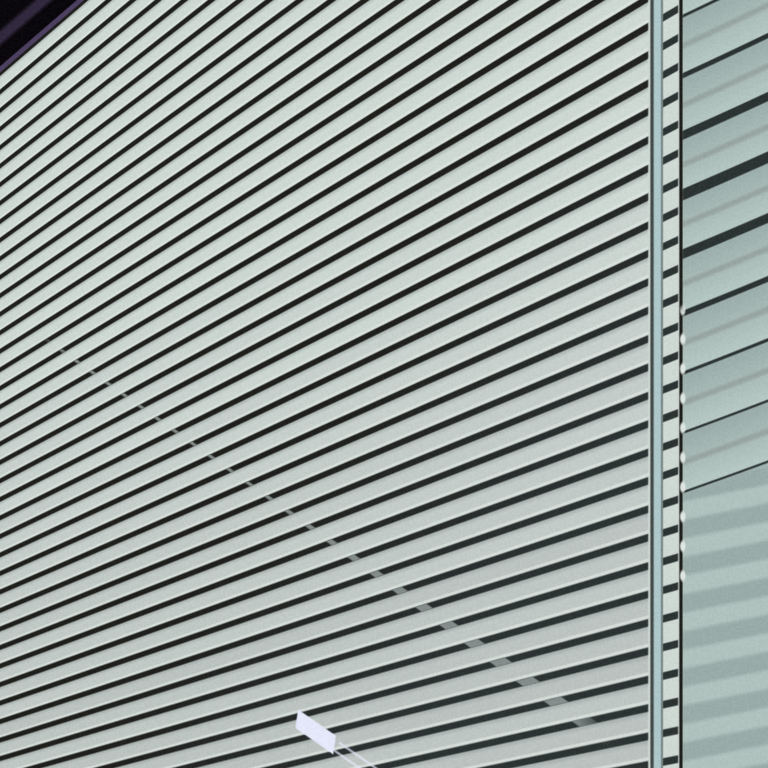
This texture is drawn by a Shadertoy shader. Its source:

```glsl
// Slatted blind in perspective: pale slats, dark gaps, a ribbed post and a side panel.

// Layout, in canvas units
const vec2  VANISH     = vec2(-1.582, -0.458); // where all slats converge
const float PITCH      = 0.01524;  // slope step from slat to slat
const float GAP_HALF   = 0.132;    // half width of a gap, in pitches
const float TOP_SLOPE  = 0.862;    // slope of the uppermost slat
const float POST_LEFT  = 0.844;
const float POST_RIGHT = 0.889;
const float SIDE_PITCH = 0.0775;   // spacing of side panel seams
const float SIDE_START = 0.359;    // height of the lowest seam
const float BEAD_PITCH = 0.0385;
const float GRAIN      = 0.022;

// Colours
const vec3 SLAT_LIGHT = vec3(0.81, 0.85, 0.83);
const vec3 SLAT_GREY  = vec3(0.73, 0.76, 0.75);
const vec3 SLAT_SHADE = vec3(0.60, 0.64, 0.63);
const vec3 RIM        = vec3(0.87, 0.90, 0.88);
const vec3 GAP_BLACK  = vec3(0.12, 0.12, 0.11);
const vec3 GAP_TEAL   = vec3(0.17, 0.20, 0.20);
const vec3 POST_BLUE  = vec3(0.68, 0.78, 0.79);
const vec3 SIDE_TEAL  = vec3(0.60, 0.67, 0.66);
const vec3 SIDE_PALE  = vec3(0.72, 0.79, 0.77);
const vec3 NIGHT      = vec3(0.04, 0.03, 0.05);
const vec3 PURPLE     = vec3(0.30, 0.25, 0.38);
const vec3 LAMP       = vec3(0.90, 0.91, 0.98);

float hash(vec2 p) {
    return fract(sin(dot(p, vec2(41.3, 289.1))) * 4375.85);
}

// 1 inside the band |d| < halfWidth, with soft edges
float band(float d, float halfWidth, float soft) {
    return 1.0 - smoothstep(halfWidth - soft, halfWidth + soft, abs(d));
}

float span(float x, float a, float b, float soft) {
    return band(x - 0.5 * (a + b), 0.5 * (b - a), soft);
}

// Slats and gaps; returns the gap mask through gap
vec3 blind(vec2 p, float soft, out float gap) {
    float reach = p.x - VANISH.x;
    float row = (p.y - VANISH.y) / reach / PITCH;
    float edge = soft / (reach * PITCH);
    float t = fract(row) - 0.5;              // 0 at the gap, positive above it
    float tone = hash(vec2(floor(row + 0.5), 3.0)) - 0.5;

    float lit = smoothstep(0.05, 0.95, p.y + 0.25 * (0.5 - p.x));
    vec3 col = mix(SLAT_GREY, SLAT_LIGHT, clamp(lit + 0.3 * tone + 0.12, 0.0, 1.0));
    col = mix(col, SLAT_SHADE, 0.6 * smoothstep(-0.36, -GAP_HALF, t) * step(t, 0.0));
    col = mix(col, RIM, 0.75 * band(t - 0.215, 0.05, edge));

    gap = band(t, GAP_HALF, edge);
    vec3 dark = mix(GAP_BLACK, GAP_TEAL, smoothstep(0.7, 1.3, p.x + 0.7 * (1.0 - p.y)));
    return mix(col, dark, gap);
}

// Reflections: a diagonal streak seen in the gaps, and a lamp
vec3 reflections(vec3 col, vec2 p, float gap, float soft) {
    float streak = (p.y - 0.499 + 0.71 * (p.x - 0.143)) * 0.815;
    float reachIn = span(p.x, 0.07, 0.77, 0.03);
    float width = mix(0.002, 0.009, smoothstep(0.3, 0.75, p.x));
    col = mix(col, SLAT_SHADE, 0.8 * gap * reachIn * band(streak, width, soft));

    vec2 q = p - vec2(0.411, 0.047);
    q = vec2(0.82 * q.x - 0.57 * q.y, 0.57 * q.x + 0.82 * q.y);
    float lamp = band(q.x + 0.5 * q.y, 0.030, soft) * band(q.y, 0.011, soft);
    float tail = span(q.x, 0.033, 0.13, soft) * band(abs(q.y) - 0.006, 0.0015, soft);
    return mix(col, LAMP, max(lamp, 0.7 * tail));
}

vec3 sidePanel(vec2 p, float soft) {
    float r = p.y - mix(0.28, 0.48, p.y) * (p.x - POST_RIGHT);
    float k = (r - SIDE_START) / SIDE_PITCH;
    float t = fract(k + 0.5) - 0.5;
    float upper = smoothstep(-0.1, 0.0, k);

    vec3 slats = mix(SIDE_PALE, SIDE_TEAL, fract(k));
    slats = mix(slats, SLAT_SHADE * 0.85, 0.45 * band(fract(k) - 0.5, 0.05, 0.04));
    float seam = mix(0.0015, 0.0075, exp(-pow((r - 0.74) / 0.15, 2.0)));
    slats = mix(slats, GAP_TEAL, band(t * SIDE_PITCH, seam, soft));

    float wave = 0.5 + 0.5 * sin((p.y - 0.2 * p.x) * 130.0);
    vec3 bands = mix(SIDE_TEAL, SIDE_PALE, 0.75 * smoothstep(0.25, 0.75, wave));
    return mix(bands, slats, upper);
}

vec3 post(vec2 p, float gap, float soft) {
    vec3 col = mix(SLAT_LIGHT, GAP_TEAL, gap * span(p.x, 0.863, 0.883, soft));
    col = mix(col, POST_BLUE, span(p.x, 0.851, 0.862, soft));
    col = mix(col, GAP_TEAL, 0.85 * band(p.x - 0.849, 0.0022, soft));
    col = mix(col, GAP_TEAL, 0.55 * band(p.x - 0.862, 0.0012, soft));
    return mix(col, GAP_BLACK, band(p.x - 0.887, 0.0025, soft));
}

void mainImage(out vec4 fragColor, in vec2 fragCoord) {
    vec2 p = fragCoord / iResolution.xy;
    float soft = max(0.0016, 0.8 / iResolution.y);

    float gap;
    vec3 col = blind(p, soft, gap);
    col = reflections(col, p, gap, soft);

    // Night corner beyond the top slat, with a purple rail
    float corner = p.y - VANISH.y - TOP_SLOPE * (p.x - VANISH.x);
    vec3 sky = mix(NIGHT, PURPLE, max(band(corner - 0.003, 0.005, soft), 0.6 * band(corner - 0.045, 0.009, 0.005)));
    col = mix(col, sky, smoothstep(-soft, soft, corner));

    // Post, side panel and the bead chain between them
    col = mix(col, post(p, gap, soft), smoothstep(-soft, soft, p.x - POST_LEFT));
    col = mix(col, sidePanel(p, soft), smoothstep(-soft, soft, p.x - POST_RIGHT));
    float beadY = (fract(p.y / BEAD_PITCH) - 0.5) * BEAD_PITCH;
    float bead = band(length(vec2((p.x - POST_RIGHT) * 2.0, beadY)), 0.007, 2.0 * soft);
    col = mix(col, RIM, bead * span(p.y, 0.23, 0.60, 0.01));

    col += GRAIN * (hash(floor(p * 400.0)) - 0.5);
    fragColor = vec4(clamp(col, 0.0, 1.0), 1.0);
}
```
